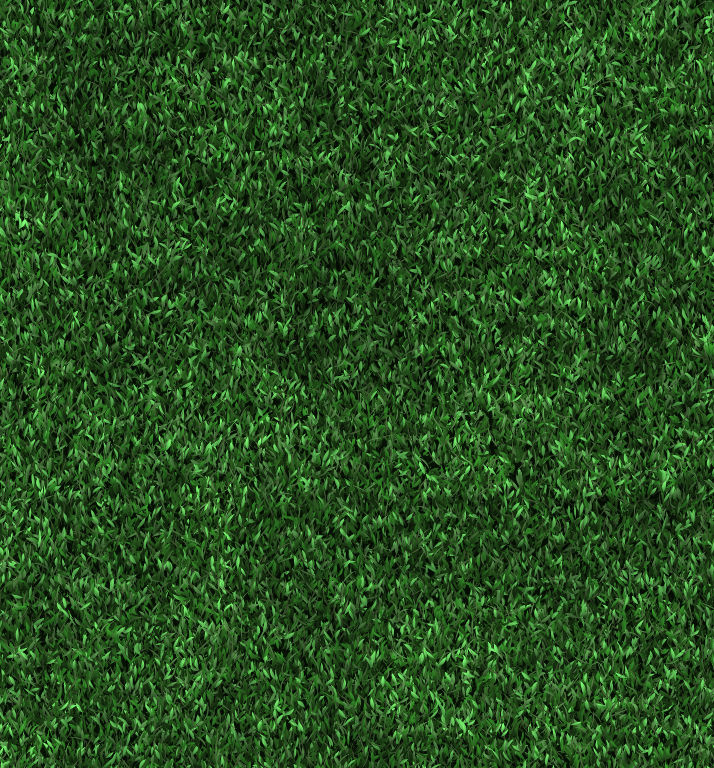
Give the GLSL for this texture, as a Shadertoy shader.

```glsl
// Dense turf seen from above: short green blades and thin pale strands over dark gaps.

// Palette, dark to light
const vec3 GAP    = vec3(0.025, 0.06, 0.018);
const vec3 SHADOW = vec3(0.085, 0.185, 0.058);
const vec3 LEAF   = vec3(0.14, 0.31, 0.10);
const vec3 VIVID  = vec3(0.17, 0.45, 0.13);
const vec3 GREY   = vec3(0.29, 0.48, 0.25);
const vec3 LIGHT  = vec3(0.35, 0.70, 0.32);
const vec3 OLIVE  = vec3(0.25, 0.33, 0.18);

// Sizes in canvas heights
const int   LAYERS       = 8;
const float BLADE_CELL   = 0.0125;
const vec2  BLADE_SIZE   = vec2(0.0019, 0.0092);  // half width, half length
const float STRAND_CELL  = 0.021;
const vec2  STRAND_SIZE  = vec2(0.0009, 0.0140);
const float LEAN         = 1.45;   // widest tilt from upright, radians
const float DEPTH_BIAS   = 0.35;   // how much upper layers are lighter
const float PATCH_AMOUNT = 0.24;
const float CLUMP_AMOUNT = 0.40;
const float ROW_PERIOD   = 0.031;
const float ROW_AMOUNT   = 0.07;

// Integer hash (PCG) giving three values in 0..1
vec3 hash3(ivec3 cell) {
    uvec3 v = uvec3(cell) * 1664525u + 1013904223u;
    v.x += v.y * v.z; v.y += v.z * v.x; v.z += v.x * v.y;
    v ^= v >> 16u;
    v.x += v.y * v.z; v.y += v.z * v.x; v.z += v.x * v.y;
    return vec3(v >> 8u) / 16777216.0;
}

float valueNoise(vec2 p, int seed) {
    ivec2 i = ivec2(floor(p));
    vec2 f = fract(p);
    f = f * f * (3.0 - 2.0 * f);
    float a = hash3(ivec3(i, seed)).x;
    float b = hash3(ivec3(i + ivec2(1, 0), seed)).x;
    float c = hash3(ivec3(i + ivec2(0, 1), seed)).x;
    float d = hash3(ivec3(i + ivec2(1, 1), seed)).x;
    return mix(mix(a, b, f.x), mix(c, d, f.x), f.y);
}

// Picks a blade colour; the thresholds set the share of each tone
vec3 bladeTone(float t) {
    vec3 c = GAP;
    c = mix(c, SHADOW, step(0.09, t));
    c = mix(c, LEAF,   step(0.32, t));
    c = mix(c, VIVID,  step(0.60, t));
    c = mix(c, GREY,   step(0.76, t));
    return mix(c, LIGHT, step(0.87, t));
}

// Paints one scattered layer of tapered, bent blades over the colour below
vec3 paintLayer(vec3 below, vec2 uv, int seed, float depth, bool strand, float edge) {
    float cellSize = strand ? STRAND_CELL : BLADE_CELL;
    vec2 baseSize = strand ? STRAND_SIZE : BLADE_SIZE;
    vec2 grid = uv / cellSize + 17.0 * hash3(ivec3(seed, 5, 91)).xy + 2.0;
    ivec2 home = ivec2(floor(grid));

    for (int j = -1; j <= 1; j++)
    for (int i = -1; i <= 1; i++) {
        ivec2 cell = home + ivec2(i, j);
        vec3 place = hash3(ivec3(cell, seed));
        vec3 look = hash3(ivec3(cell, seed + 100));
        vec3 form = hash3(ivec3(cell, seed + 200));

        // Blade frame: y runs from root to tip
        vec2 p = (grid - vec2(cell) - place.xy) * cellSize;
        float angle = (place.z + form.z - 1.0) * LEAN;
        float c = cos(angle), s = sin(angle);
        p = vec2(c * p.x + s * p.y, c * p.y - s * p.x);

        vec2 size = baseSize * mix(vec2(0.7, 0.65), vec2(1.25, 1.0), form.xy);
        float along = p.y / size.y;
        float bend = (look.y - 0.5) * (strand ? 0.75 : 0.45);
        float across = p.x - bend * size.y * (along * along - 0.4);
        float dist = abs(across) - size.x * (1.0 - along * along);
        float cover = smoothstep(edge, -edge, dist);

        // Dark root, bright tip, one side catching more light
        float tone = clamp(look.x + DEPTH_BIAS * (depth - 0.75), 0.0, 1.0);
        vec3 colour = strand ? mix(OLIVE, GREY, look.x) * mix(0.5, 1.0, depth)
                             : bladeTone(tone);
        float side = clamp(across / size.x, -1.0, 1.0) * sign(look.z - 0.5);
        colour *= mix(0.76, 1.22, clamp(0.5 + 0.5 * along, 0.0, 1.0)) + 0.12 * side;
        below = mix(below, colour, cover);
    }
    return below;
}

void mainImage(out vec4 fragColor, in vec2 fragCoord) {
    vec2 uv = fragCoord / iResolution.y;
    float edge = 0.6 / iResolution.y;

    // Layers from the ground up, with strands woven in between
    vec3 colour = GAP;
    for (int k = 0; k < LAYERS; k++) {
        float depth = float(k) / float(LAYERS - 1);
        colour = paintLayer(colour, uv, k + 1, depth, false, edge);
        if (k % 2 == 1) colour = paintLayer(colour, uv, k + 41, depth, true, edge);
    }

    // Broad patches, small clumps and faint broken rows
    float light = 1.0 + PATCH_AMOUNT * (valueNoise(uv * 7.0, 301) - 0.5)
                      + CLUMP_AMOUNT * (valueNoise(uv * 38.0, 302) - 0.5);
    float wobble = valueNoise(uv * vec2(30.0, 12.0), 303);
    light += ROW_AMOUNT * cos(6.2832 * (uv.y / ROW_PERIOD + 0.5 * wobble));

    fragColor = vec4(clamp(colour * light, 0.0, 1.0), 1.0);
}
```
